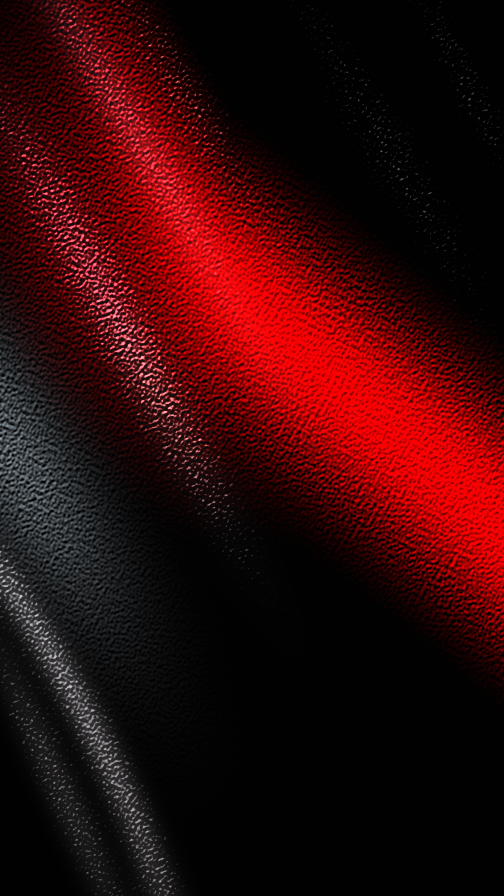
Give the GLSL for this background, as a Shadertoy shader.

```glsl
// Grainy diagonal light on black: a bent red beam with a dim red haze,
// crossed by pale streaks. Soft fields set how much light falls, and an
// embossed gradient noise breaks that light into leathery grains.

const vec3 BLACK      = vec3(0.006, 0.003, 0.004);
const vec3 RED        = vec3(0.98, 0.0, 0.006);
const vec3 SILVER     = vec3(0.86, 0.84, 0.86);
const vec3 ROSE       = vec3(0.85, 0.58, 0.72);
const vec3 SLATE      = vec3(0.47, 0.52, 0.55);
const float PAGE_TALL   = 16.0 / 9.0;  // height in units of the width
const float GRAIN_FREQ  = 145.0;       // grains across the width
const float GRAIN_DEPTH = 1.1;
const vec2 GRAIN_LIGHT  = vec2(0.42, -0.36);
const float BEAM_SLOPE  = 0.85;
const float BEAM_BEND   = 3.2;
const float BEND_START  = 0.46;
const vec2 HAZE_CENTER  = vec2(0.18, 1.27);
const vec2 HAZE_SIZE    = vec2(0.18, 0.44);  // across, along
const vec2 HAZE_DIR     = vec2(0.45, -0.89);

vec2 hashGradient(vec2 cell) {
    float a = 6.2832 * fract(sin(dot(cell, vec2(127.1, 311.7))) * 43758.5);
    return vec2(cos(a), sin(a));
}

float gradientNoise(vec2 p) {
    vec2 i = floor(p), f = fract(p);
    vec2 u = f * f * f * (f * (f * 6.0 - 15.0) + 10.0);
    vec2 e = vec2(1.0, 0.0);
    float a = dot(hashGradient(i), f);
    float b = dot(hashGradient(i + e.xy), f - e.xy);
    float c = dot(hashGradient(i + e.yx), f - e.yx);
    float d = dot(hashGradient(i + e.xx), f - e.xx);
    return mix(mix(a, b, u.x), mix(c, d, u.x), u.y);
}

// Side-lit bumps, slightly stretched along the streaks
float grainRelief(vec2 p) {
    vec2 q = mat2(0.88, 0.40, -0.48, 0.80) * p * GRAIN_FREQ;
    float emboss = gradientNoise(q) - gradientNoise(q + GRAIN_LIGHT);
    float fine = gradientNoise(q * 1.4 + 31.0);
    return GRAIN_DEPTH * (emboss + 0.45 * fine);
}

float bell(float d) { return exp(-d * d); }

// Red beam: straight on the right, bending upward on the left
float beam(vec2 p) {
    float bend = max(BEND_START - p.x, 0.0);
    float centerY = 0.736 + BEAM_SLOPE * (1.0 - p.x) + BEAM_BEND * bend * bend;
    float slope = BEAM_SLOPE + 2.0 * BEAM_BEND * bend;
    float d = (p.y - centerY) / sqrt(1.0 + slope * slope);
    float reach = smoothstep(0.08, 0.52, p.x);
    return mix(0.22, 1.15, reach) * bell(d / mix(0.09, 0.165, reach));
}

float haze(vec2 p) {
    vec2 r = p - HAZE_CENTER;
    float across = dot(r, vec2(-HAZE_DIR.y, HAZE_DIR.x));
    float along = dot(r, HAZE_DIR);
    return 0.40 * bell(across / HAZE_SIZE.x) * bell(along / HAZE_SIZE.y);
}

// Slanted streak; shape = slope, bend, width, length
float streak(vec2 p, vec2 center, vec4 shape) {
    float dy = p.y - center.y;
    float dx = p.x - center.x - (shape.x + shape.y * dy) * dy;
    return bell(dx / shape.z) * bell(dy / shape.w);
}

// Weak light catches only the highest grains, strong light most of them
float speckle(float light, float relief) {
    float lit = smoothstep(0.0, 1.05, light + relief - 0.45);
    return lit * smoothstep(0.0, 0.3, light);
}

void mainImage(out vec4 fragColor, in vec2 fragCoord) {
    vec2 p = fragCoord / iResolution.xy * vec2(1.0, PAGE_TALL);
    float relief = grainRelief(p);

    // Red light
    float glow = beam(p);
    glow += haze(p) * (1.0 - min(glow, 1.0));
    float pits = 0.62 * relief * smoothstep(0.0, 0.45, glow);
    vec3 color = BLACK + RED * clamp(glow * 0.92 + pits - 0.06, 0.0, 1.0);

    // Pale streaks over the red
    float upper = 0.52 * streak(p, vec2(0.27, 1.51), vec4(-0.57, 0.0, 0.05, 0.38));
    float middle = 0.70 * streak(p, vec2(0.23, 1.15), vec4(-0.53, 0.0, 0.06, 0.38));
    vec3 tint = mix(SILVER, ROSE, smoothstep(0.95, 1.25, p.y));
    color += tint * (0.6 * speckle(upper, relief) + 0.22 * upper);
    color += tint * (0.85 * speckle(middle, relief) + 0.12 * middle);

    // Silver lines at the lower left
    float low = 0.75 * streak(p, vec2(0.14, 0.412), vec4(-0.55, -0.25, 0.04, 0.6));
    low += 0.42 * streak(p, vec2(0.12, 0.215), vec4(-0.45, 0.0, 0.04, 0.32));
    color += SILVER * (0.6 * speckle(low, relief) + 0.28 * low);

    // Sparse dust at the upper right
    float dust = 0.20 * streak(p, vec2(0.775, 1.477), vec4(-0.55, 0.0, 0.065, 0.34));
    dust += 0.20 * streak(p, vec2(0.926, 1.616), vec4(-0.50, 0.0, 0.04, 0.25));
    dust += 0.24 * streak(p, vec2(0.36, 1.60), vec4(-0.60, 0.0, 0.06, 0.28));
    color += SILVER * speckle(dust, relief);

    // Soft slate sheen on the left edge
    float sheen = streak(p, vec2(0.01, 0.90), vec4(-0.50, 0.0, 0.13, 0.34));
    color += SLATE * sheen * max(0.55 + 0.8 * relief, 0.0);

    fragColor = vec4(clamp(color, 0.0, 1.0), 1.0);
}
```
